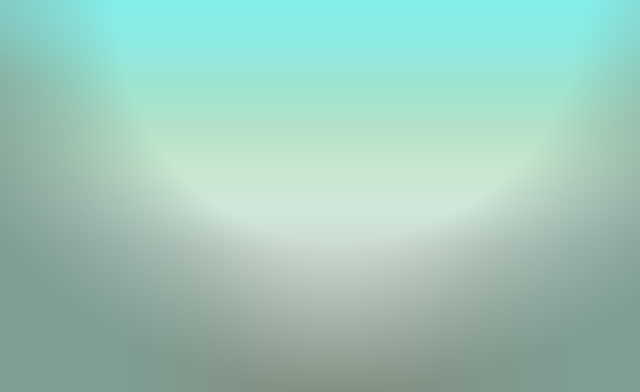
Write a WebGL 2 fragment shader that draws this background.

```glsl
#version 300 es
precision highp float;
// A soft backdrop: an aqua to pale green vertical gradient, dimmed by a
// grey-green vignette. The vignette runs between two nested ellipses centred
// on the top edge, blended by the distance to each of them.

uniform vec2 u_resolution;
out vec4 fragColor;

// Lengths are in canvas heights, measured from the top edge downwards.
const float ASPECT = 1.631;              // design width over height
const float CENTRE_X = 0.851;            // vignette axis
const float RIGHT_STRETCH = 0.88;        // widens the light on the right
const vec2 LIGHT_RADII = vec2(0.557, 0.617);
const vec2 SHADE_RADII = vec2(1.106, 1.0);
const float SIDE_BOOST = 0.5;            // extra shade towards the sides
const float TOP_SHADE = 0.65;            // share of shade kept at the top
const float TOP_FADE = 0.23;

const vec3 SHADE_MIDDLE = vec3(0.510, 0.565, 0.515);
const vec3 SHADE_SIDE = vec3(0.497, 0.617, 0.570);

const int STOPS = 7;
const float STOP_SPACING = 0.1064;
const vec3 SKY[STOPS] = vec3[](
  vec3(0.518, 0.937, 0.918),
  vec3(0.549, 0.918, 0.882),
  vec3(0.616, 0.894, 0.820),
  vec3(0.698, 0.886, 0.784),
  vec3(0.784, 0.908, 0.812),
  vec3(0.812, 0.902, 0.851),
  vec3(0.796, 0.859, 0.824)
);

// Evenly spaced colour stops, held constant below the last one.
vec3 skyColor(float depth) {
  float s = clamp(depth / STOP_SPACING, 0.0, float(STOPS - 1));
  int i = min(int(s), STOPS - 2);
  return mix(SKY[i], SKY[i + 1], s - float(i));
}

// Approximate signed distance to an ellipse, negative inside.
float ellipseDistance(vec2 p, vec2 radii) {
  float k = length(p / radii);
  float slope = length(p / (radii * radii));
  return k * (k - 1.0) / max(slope, 1e-4);
}

// 0 inside the light ellipse, 1 outside the shade ellipse.
float vignette(vec2 p) {
  float toLight = ellipseDistance(p, LIGHT_RADII);
  float toShade = ellipseDistance(p, SHADE_RADII);
  float amount = clamp(toLight / max(toLight - toShade, 1e-4), 0.0, 1.0);
  float side = smoothstep(0.0, 0.41, abs(p.x));
  amount += SIDE_BOOST * side * amount * (1.0 - amount);
  return amount * mix(TOP_SHADE, 1.0, smoothstep(0.0, TOP_FADE, p.y));
}

void main() {
  vec2 uv = gl_FragCoord.xy / u_resolution;
  vec2 p = vec2(uv.x * ASPECT - CENTRE_X, 1.0 - uv.y);
  if (p.x > 0.0) p.x *= RIGHT_STRETCH;

  vec3 shade = mix(SHADE_MIDDLE, SHADE_SIDE, smoothstep(0.05, 0.6, abs(p.x)));
  vec3 color = mix(skyColor(p.y), shade, vignette(p));
  fragColor = vec4(color, 1.0);
}
```
